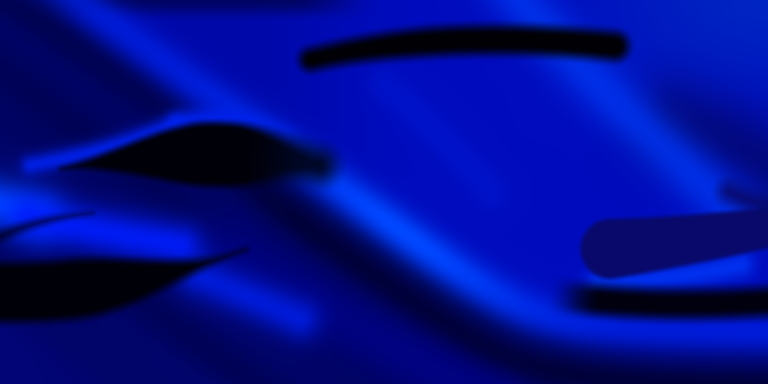
This background is drawn by a Shadertoy shader. Its source:

```glsl
// Deep blue silk: a bright fold sweeps along a hyperbola from upper left to lower right.
// Soft light rays and tapered dark strokes, all built from distances to bent curves,
// are layered over a base tinted by noise stretched along the fold.

float hash(vec2 p) {
    return fract(sin(dot(p, vec2(127.1, 311.7))) * 43758.5453);
}

float noise(vec2 p) {
    vec2 i = floor(p), f = fract(p);
    f = f * f * (3.0 - 2.0 * f);
    return mix(mix(hash(i), hash(i + vec2(1, 0)), f.x),
               mix(hash(i + vec2(0, 1)), hash(i + vec2(1, 1)), f.x), f.y);
}

// Distance to a quadratic Bezier curve (x) and position along it (y)
vec2 curve(vec2 p, vec2 a, vec2 b, vec2 c) {
    const float STEPS = 14.0;
    vec2 nearest = vec2(1e3, 0.0), start = a;
    for (float i = 1.0; i <= STEPS; i++) {
        float t = i / STEPS;
        vec2 end = mix(mix(a, b, t), mix(b, c, t), t);
        vec2 span = end - start;
        float h = clamp(dot(p - start, span) / dot(span, span), 0.0, 1.0);
        float d = length(p - start - span * h);
        if (d < nearest.x) nearest = vec2(d, (i - 1.0 + h) / STEPS);
        start = end;
    }
    return nearest;
}

// Soft light around a curve
float glow(vec2 p, vec2 a, vec2 b, vec2 c, float width) {
    float d = curve(p, a, b, c).x / width;
    return exp(-d * d);
}

// Coverage of a stroke with the given radius and edge blur
float cover(float d, float radius, float blur) {
    return 1.0 - smoothstep(-blur, blur, d - radius);
}

void mainImage(out vec4 fragColor, in vec2 fragCoord) {
    vec2 p = fragCoord / iResolution.xy * vec2(2.0, 1.0);

    // Signed distance to the main fold, positive towards the upper right
    float u = 1.4 - p.x, root = sqrt(u * u + 0.03);
    float slope = 0.365 * (1.0 + u / root);
    float fold = (p.y - 0.125 - 0.365 * (u + root)) / sqrt(1.0 + slope * slope);

    // Base: dark folds below, clear blue above
    float grain = noise(vec2(fold * 11.0, p.x * 1.6 + p.y));
    vec3 shade = mix(vec3(0.0, 0.005, 0.30), vec3(0.005, 0.02, 0.48), grain);
    vec3 clear = mix(vec3(0.0, 0.03, 0.66), vec3(0.0, 0.045, 0.74), smoothstep(0.6, 1.1, p.x));
    clear = mix(clear, vec3(0.0, 0.14, 0.76), smoothstep(1.3, 2.0, p.x) * smoothstep(0.6, 1.0, p.y));
    vec3 col = mix(shade, clear, smoothstep(-0.09, 0.02, fold));
    col = mix(col, vec3(0.0, 0.0, 0.55), 0.6 * glow(p, vec2(0.6, 0.35), vec2(0.9, 0.12), vec2(1.3, 0.0), 0.09));
    col = mix(col, vec3(0.0, 0.0, 0.18), 0.75 * exp(-pow((fold + 0.135) / 0.045, 2.0)) * smoothstep(0.45, 0.8, p.x));
    col = mix(col, vec3(0.0, 0.01, 0.32), 0.8 * smoothstep(0.94, 1.0, p.y) * smoothstep(1.0, 0.75, p.x));

    // Shadow on the right edge
    col = mix(col, vec3(0.01, 0.03, 0.45), 0.85 * glow(p, vec2(1.75, 0.68), vec2(1.95, 0.62), vec2(2.1, 0.5), 0.11));

    // Bright fold, strongest in the middle
    float lower = fold < 0.0 ? 0.055 : 0.05;
    float core = exp(-pow(fold / lower, 2.0));
    float peak = exp(-pow((p.x - 1.05) / 0.33, 2.0));
    col = mix(col, mix(vec3(0.0, 0.12, 0.88), vec3(0.0, 0.28, 1.0), peak), core * (0.8 + 0.2 * peak));

    // Rays at upper right and a faint one in the centre
    col = mix(col, vec3(0.0, 0.20, 0.93), 0.85 * glow(p, vec2(1.32, 1.04), vec2(1.54, 0.78), vec2(1.92, 0.44), 0.07));
    col = mix(col, vec3(0.0, 0.10, 0.83), 0.5 * glow(p, vec2(1.0, 0.78), vec2(1.12, 0.68), vec2(1.28, 0.5), 0.045));

    // Light crossing the left side
    col = mix(col, vec3(0.0, 0.25, 1.0), glow(p, vec2(-0.1, 0.49), vec2(0.0, 0.47), vec2(0.1, 0.44), 0.065));
    col = mix(col, vec3(0.0, 0.11, 0.98), 0.95 * glow(p, vec2(0.08, 0.43), vec2(0.25, 0.40), vec2(0.47, 0.36), 0.06));
    col = mix(col, vec3(0.0, 0.11, 0.88), 0.9 * glow(p, vec2(0.52, 0.28), vec2(0.62, 0.24), vec2(0.78, 0.17), 0.055));

    // Thin dark crease at the left
    vec2 s = curve(p, vec2(-0.05, 0.36), vec2(0.08, 0.43), vec2(0.24, 0.445));
    col = mix(col, vec3(0.0, 0.0, 0.15), 0.85 * cover(s.x, 0.016 * (1.0 - s.y), 0.018));

    // Dark leaf with a lit rim
    s = curve(p, vec2(0.16, 0.56), vec2(0.55, 0.63), vec2(0.83, 0.57));
    float leaf = 0.083 * smoothstep(-0.05, 0.55, s.y) * (1.0 - 0.5 * smoothstep(0.6, 1.0, s.y));
    col = mix(col, vec3(0.0, 0.13, 0.93), 0.9 * glow(p, vec2(0.08, 0.57), vec2(0.30, 0.61), vec2(0.46, 0.68), 0.026));
    col = mix(col, vec3(0.0, 0.13, 0.93), 0.9 * glow(p, vec2(0.46, 0.68), vec2(0.57, 0.72), vec2(0.74, 0.64), 0.028));
    col = mix(col, mix(vec3(0.0, 0.0, 0.03), vec3(0.0, 0.03, 0.16), smoothstep(0.65, 1.0, s.y)),
              cover(s.x, leaf, mix(0.016, 0.04, smoothstep(0.6, 1.0, s.y))));

    // Dark tapered stroke at lower left
    s = curve(p, vec2(-0.05, 0.24), vec2(0.29, 0.225), vec2(0.64, 0.35));
    col = mix(col, vec3(0.0, 0.0, 0.03), cover(s.x, 0.077 * (1.0 - smoothstep(0.35, 1.0, s.y)), 0.02));

    // Black arch at the top
    s = curve(p, vec2(0.81, 0.845), vec2(1.14, 0.925), vec2(1.60, 0.88));
    col = mix(col, vec3(0.0, 0.0, 0.02), cover(s.x, mix(0.028, 0.036, smoothstep(0.0, 0.5, s.y)), 0.022));

    // Lower right: light gap, dark bar, then the navy pebble
    col = mix(col, vec3(0.0, 0.20, 0.95), 0.9 * glow(p, vec2(1.56, 0.265), vec2(1.75, 0.27), vec2(1.93, 0.31), 0.035));
    s = curve(p, vec2(1.42, 0.235), vec2(1.70, 0.19), vec2(2.08, 0.22));
    col = mix(col, vec3(0.0, 0.0, 0.06), cover(s.x, 0.037, 0.024) * smoothstep(0.0, 0.25, s.y));
    vec3 navy = vec3(0.03, 0.035, 0.42);
    col = mix(col, navy, 0.9 * cover(curve(p, vec2(1.90, 0.50), vec2(1.98, 0.46), vec2(2.1, 0.45)).x, 0.025, 0.03));
    s = curve(p, vec2(1.59, 0.352), vec2(1.78, 0.37), vec2(2.05, 0.415));
    col = mix(col, navy, cover(s.x, mix(0.078, 0.05, s.y), 0.01));

    fragColor = vec4(col, 1.0);
}
```
